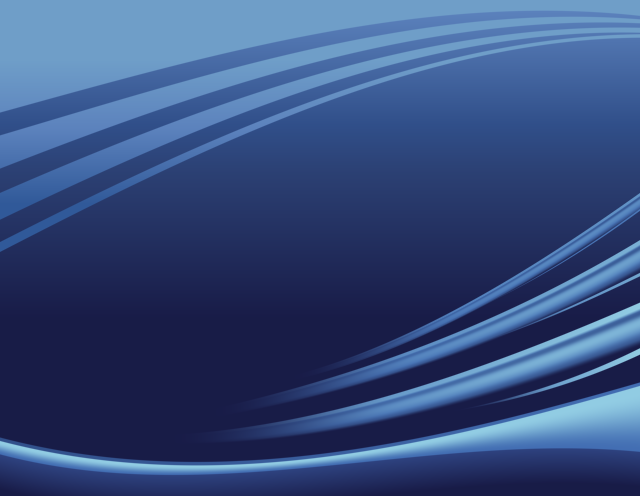
Reproduce this background procedurally as a Shadertoy shader.

```glsl
// Glossy blue backdrop: pale arcs sweep over a navy gradient, shining streaks
// rise to the right, and a bright wave runs along the foot. Every edge is a
// cubic through four heights, filled with smooth colour ramps.

#define NAVY      vec3(0.095, 0.108, 0.280)
#define INDIGO    vec3(0.170, 0.250, 0.450)
#define ROYAL     vec3(0.190, 0.310, 0.540)
#define STEEL     vec3(0.360, 0.510, 0.740)
#define SKY       vec3(0.435, 0.620, 0.785)
#define AZURE     vec3(0.260, 0.430, 0.700)
#define ICE       vec3(0.570, 0.800, 0.890)
#define RIM_WIDTH 0.007
#define GLOW_SIZE 0.24

// Cubic through four values at t = 0, 1/3, 2/3 and 1.
float curve(float t, vec4 v) {
    float a = 3.0 * t, b = a - 1.0, c = a - 2.0, d = a - 3.0;
    return dot(v, vec4(-b * c * d / 6.0, a * c * d / 2.0,
                       -a * b * d / 2.0, a * b * c / 6.0));
}

// Antialiased mask, one where the signed distance is positive.
float cover(float d) {
    float soft = 0.8 / iResolution.y;
    return smoothstep(-soft, soft, d);
}

float ramp(float from, float to, float x) {
    return clamp((x - from) / (to - from), 0.0, 1.0);
}

vec3 deepGradient(float depth) {
    vec3 c = mix(STEEL, ROYAL, ramp(0.02, 0.25, depth));
    c = mix(c, INDIGO, ramp(0.25, 0.35, depth));
    return mix(c, NAVY, ramp(0.35, 0.64, depth));
}

vec3 paleGradient(float depth) {
    vec3 c = mix(SKY, STEEL, ramp(0.12, 0.26, depth));
    return mix(c, vec3(0.19, 0.35, 0.60), ramp(0.26, 0.41, depth));
}

// Alternating pale and deep arcs.
vec3 arcs(vec2 p) {
    vec4 edges[7] = vec4[7](
        vec4(0.227, 0.113, 0.035, 0.032), vec4(0.273, 0.148, 0.056, 0.039),
        vec4(0.340, 0.185, 0.077, 0.047), vec4(0.389, 0.217, 0.096, 0.056),
        vec4(0.443, 0.251, 0.113, 0.066), vec4(0.488, 0.283, 0.131, 0.069),
        vec4(0.508, 0.298, 0.140, 0.076));
    vec3 deep = deepGradient(p.y), pale = paleGradient(p.y), c = pale;
    for (int i = 0; i < 7; i++)
        c = mix(c, i % 2 == 0 ? deep : pale, cover(p.y - curve(p.x, edges[i])));
    return c;
}

// Tapered tube with a lit upper rim, a dark groove and a glowing core.
vec3 streak(vec3 base, vec2 p, float start, vec4 top, vec2 width, float shine) {
    float s = (p.x - start) / (1.0 - start);
    if (s < 0.0) return base;
    float d = p.y - curve(s, top);
    float q = d / mix(width.x, width.y, s);
    float core = exp(-pow((q - 0.48) / GLOW_SIZE, 2.0));
    float groove = exp(-pow((q - 0.26) / 0.09, 2.0));
    vec3 c = mix(AZURE, ICE, core * shine * smoothstep(0.1, 0.9, s) * 0.75);
    c = mix(c, ROYAL, groove * s * 0.75);
    c = mix(c, mix(AZURE, ICE, s * shine), 1.0 - smoothstep(0.12, 0.22, q));
    c = mix(c, INDIGO, smoothstep(0.65, 1.0, q) * 0.8);
    float mask = cover(d) * (1.0 - smoothstep(0.85, 1.03, q));
    return mix(base, c, mask * smoothstep(0.0, 0.5, s));
}

// Fine highlight below a streak.
vec3 thread(vec3 base, vec2 p, float start, vec4 top, float width, float shine) {
    float s = (p.x - start) / (1.0 - start);
    if (s < 0.0) return base;
    float d = p.y - curve(s, top);
    float mask = cover(d) * cover(width * s - d);
    return mix(base, mix(AZURE, ICE, s * shine), mask * smoothstep(0.0, 0.6, s));
}

// Bright wave with a blue rim and a shaded underside.
vec3 wave(vec3 base, vec2 p) {
    float top = curve(p.x, vec4(0.882, 0.931, 0.880, 0.771));
    float low = curve(p.x, vec4(0.916, 0.956, 0.919, 0.911));
    float body = ramp(top + RIM_WIDTH, low, p.y);
    vec3 c = mix(ICE, AZURE, smoothstep(0.1, 1.0, body));
    c = mix(mix(ROYAL, AZURE, p.x), c, cover(p.y - top - RIM_WIDTH));
    vec3 under = mix(vec3(0.18, 0.26, 0.50), NAVY, ramp(0.0, 0.07, p.y - low));
    c = mix(c, under, cover(p.y - low));
    return mix(base, c, cover(p.y - top));
}

void mainImage(out vec4 fragColor, in vec2 fragCoord) {
    vec2 p = fragCoord / iResolution.xy;
    p.y = 1.0 - p.y; // depth below the top edge

    vec3 c = arcs(p);
    c = streak(c, p, 0.456, vec4(0.758, 0.672, 0.545, 0.389), vec2(0.010, 0.036), 0.40);
    c = streak(c, p, 0.332, vec4(0.825, 0.746, 0.635, 0.484), vec2(0.018, 0.062), 0.70);
    c = streak(c, p, 0.267, vec4(0.877, 0.830, 0.736, 0.610), vec2(0.018, 0.086), 1.00);
    c = thread(c, p, 0.730, vec4(0.631, 0.572, 0.502, 0.421), 0.004, 0.10);
    c = thread(c, p, 0.742, vec4(0.694, 0.653, 0.604, 0.550), 0.007, 0.60);
    c = thread(c, p, 0.703, vec4(0.830, 0.800, 0.758, 0.702), 0.013, 1.00);
    fragColor = vec4(wave(c, p), 1.0);
}
```
